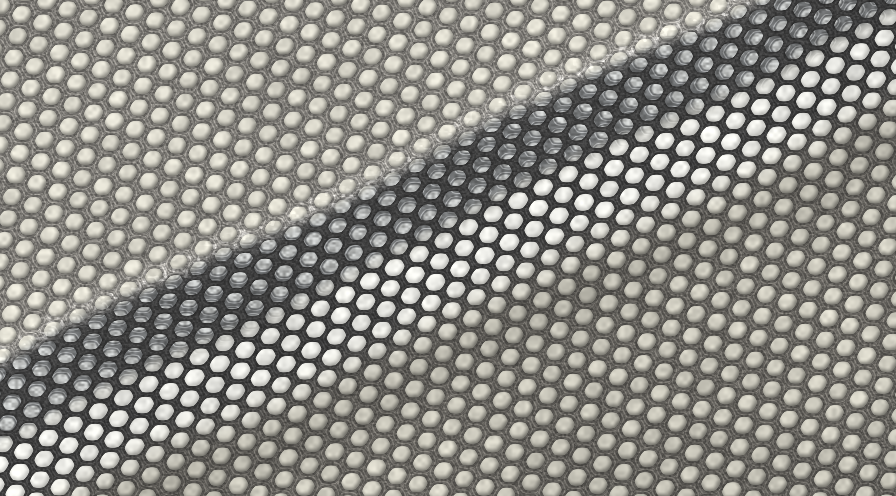
Reproduce this texture procedurally as a Shadertoy shader.

```glsl
// Grey knitted mesh with rounded hexagonal holes over a pale backing.
// A skewed hex lattice gives the holes; a diagonal fold, measured by its
// signed distance, squeezes the lattice, adds a rear layer and sets the tones.

// Canvas steps for one lattice unit across and one up
const mat2 LATTICE = mat2(0.0533, 0.0064, 0.0082, 0.0439);

float hash(vec2 p) {
    p = fract(p * vec2(0.1031, 0.1137));
    p += dot(p, p.yx + 33.33);
    return fract((p.x + p.y) * p.x * 17.0);
}

float noise(vec2 p) {
    vec2 i = floor(p), f = fract(p);
    f = f * f * (3.0 - 2.0 * f);
    return mix(mix(hash(i), hash(i + vec2(1, 0)), f.x),
               mix(hash(i + vec2(0, 1)), hash(i + 1.0), f.x), f.y);
}

// Nearest lattice cell: xy is the offset from its centre, zw its identity.
vec4 hexCell(vec2 p) {
    vec2 period = vec2(1.732, 1.0);
    vec2 idA = floor(p / period) + 0.5;
    vec2 idB = floor(p / period + 0.5);
    vec2 a = p - idA * period, b = p - idB * period;
    return dot(a, a) < dot(b, b) ? vec4(a, idA) : vec4(b, idB);
}

// Blend of the skewed hexagon with a true circle on the canvas
float hexRadius(vec2 p) {
    vec2 q = abs(p);
    float hexagon = max(dot(q, vec2(0.866, 0.5)), q.y);
    return mix(hexagon, length(LATTICE * p) / 0.0475, 0.55);
}

void mainImage(out vec4 fragColor, in vec2 fragCoord) {
    vec2 p = fragCoord / iResolution.y;
    float pixel = 1.0 / (iResolution.y * 0.046);
    mat2 toLattice = inverse(LATTICE);

    // Distance below the ridge of the fold, slightly wavy along its length
    float straight = (0.276 + 0.484 * p.x - p.y) / 1.111;
    float d = straight + 0.008 * sin(p.x * 7.0) + 0.012 * (noise(p * 9.0) - 0.5);
    float below = smoothstep(-0.015, 0.025, d);
    float overlap = below * (1.0 - smoothstep(0.13, 0.175, d));
    float lit = smoothstep(0.13, 0.18, d) * (1.0 - smoothstep(0.25, 0.37, d));
    float lower = smoothstep(0.24, 0.38, d);
    float ridge = exp(-pow((d + 0.005) / 0.026, 2.0));

    // Front mesh, slightly foreshortened across the raised slope of the fold
    vec2 normal = vec2(0.436, -0.900);
    float squeeze = 0.06 * clamp(straight, 0.0, 0.32);
    squeeze += 0.010 * smoothstep(-0.03, 0.06, d);
    vec2 bent = p + normal * squeeze;
    bent += 0.002 * vec2(sin(p.y * 8.0 + p.x * 3.0), sin(p.x * 6.0));
    vec4 cell = hexCell(toLattice * bent);
    float vary = hash(cell.zw * 2.0 + 91.0);
    float radius = hexRadius(cell.xy);
    float rim = 0.370 + 0.022 * (vary - 0.5) + 0.012 * lit - 0.02 * ridge;
    float hole = 1.0 - smoothstep(rim - 0.5 * pixel, rim + 0.5 * pixel, radius);

    // Pale backing with a soft shadow cast inside each hole
    vec3 backing = mix(vec3(0.89, 0.88, 0.83), vec3(0.83, 0.82, 0.77), lower);
    backing = mix(backing, vec3(0.95, 0.95, 0.93), lit);
    float fallen = smoothstep(0.20, 0.50, hexRadius(cell.xy + vec2(0.07, -0.10)));
    backing *= 1.0 - fallen * mix(0.42, 0.20, lit);
    backing *= 0.94 + 0.07 * vary + 0.14 * (noise(p * 110.0) - 0.5);

    // Rear layer seen through the front holes beneath the fold
    vec2 rear = toLattice * (p * vec2(1.0, 1.12) + vec2(0.019, 0.013));
    float rearRadius = hexRadius(hexCell(rear).xy);
    float rearThread = smoothstep(0.25, 0.35, rearRadius);
    vec3 rearColor = mix(vec3(0.72, 0.73, 0.73), vec3(0.38, 0.39, 0.40), rearThread);
    rearColor += 0.22 * smoothstep(0.05, 0.0, abs(rearRadius - 0.40));
    rearColor *= 0.74 + 0.48 * noise(p * vec2(150.0, 210.0));
    backing = mix(backing, rearColor, overlap * 0.9);

    // Threads follow the hole borders and carry fine fibre grain
    vec3 thread = mix(vec3(0.51, 0.50, 0.48), vec3(0.25, 0.25, 0.25), below);
    thread = mix(thread, vec3(0.41, 0.40, 0.38), lower);
    thread += vec3(0.11) * ridge;
    float strand = sin((radius - rim) * 62.0);
    thread *= 1.0 + 0.14 * strand * (1.0 - 0.5 * overlap);
    thread *= 0.76 + 0.48 * noise(bent * vec2(260.0, 330.0));
    float outline = smoothstep(0.07, 0.0, abs(radius - rim - 0.015));
    thread *= 1.0 - 0.28 * outline;

    // Glints on the ridge and broad tonal drift over the cloth
    vec3 color = mix(thread, backing, hole);
    float glint = smoothstep(0.55, 0.85, noise(p * vec2(120.0, 170.0)));
    color += 0.24 * glint * ridge * (1.0 - 0.6 * hole);
    color *= 0.96 + 0.09 * noise(p * 3.5 + 4.0);
    color *= 1.0 - 0.08 * exp(-pow((d - 0.39) / 0.06, 2.0));
    fragColor = vec4(clamp(color, 0.0, 1.0), 1.0);
}
```
